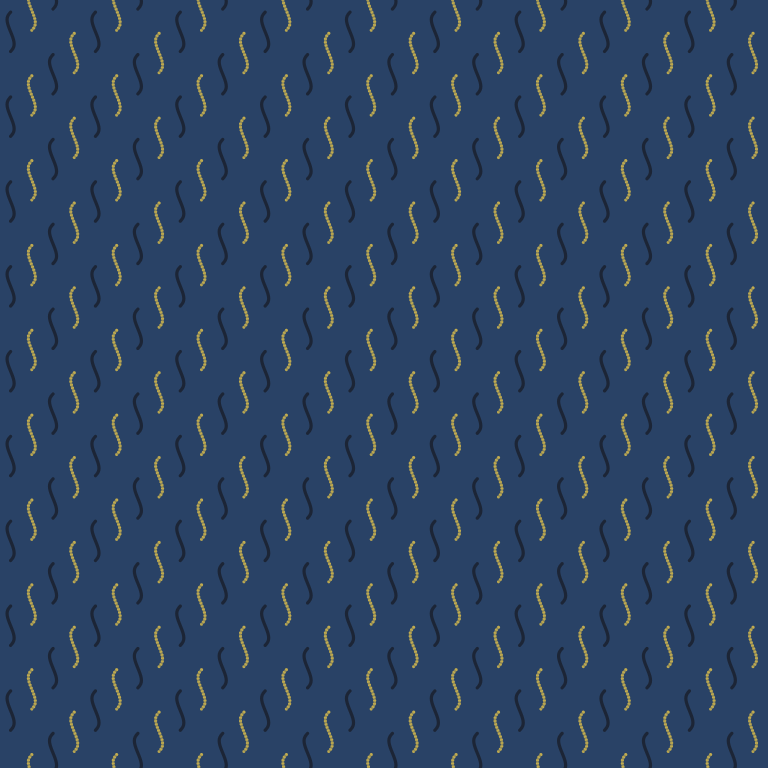
Reproduce this pattern procedurally as a Shadertoy shader.

```glsl
const float PITCH = 0.05524;          // column spacing; rows repeat every two pitches
const vec2 GOLD_ORIGIN = vec2(0.75, 0.25);
const vec2 DARK_ORIGIN = vec2(0.25, 0.75);
const float STRAND_LENGTH = 0.0512;
const float SWAY = 0.0046;            // sideways amplitude of the S curve
const float END_SKEW = 0.06;          // pushes the bends toward the tips
const float DARK_RADIUS = 0.0021;
const float GOLD_RADIUS = 0.0018;
const float BEAD_PERIOD = 0.0043;     // twist spacing along the gold thread
const float BEAD_DEPTH = 0.32;
const float BEAD_BULGE = 0.00025;
const vec3 GROUND = vec3(0.160, 0.260, 0.400);
const vec3 DARK = vec3(0.110, 0.145, 0.210);
const vec3 GOLD = vec3(0.760, 0.675, 0.310);
const int SEGMENTS = 20;
const float TAU = 6.2831853;

// Position relative to the strand in the nearest column, stepped one pitch per column
vec2 latticeLocal(vec2 p, vec2 origin) {
    vec2 q = p / PITCH - origin;
    float column = floor(q.x + 0.5);
    q -= column;
    q.y -= 2.0 * floor(q.y * 0.5 + 0.5);
    return q * PITCH;
}

// S curve, s from -0.5 to 0.5
vec2 curvePoint(float s) {
    float wave = sin(TAU * s);
    return vec2(SWAY * wave, STRAND_LENGTH * (s + END_SKEW * wave));
}

// x: distance to the curve, y: arc length at the closest point
vec2 strandDistance(vec2 p) {
    vec2 nearest = vec2(1.0, 0.0);
    vec2 a = curvePoint(-0.5);
    float arc = 0.0;
    for (int i = 1; i <= SEGMENTS; i++) {
        vec2 b = curvePoint(float(i) / float(SEGMENTS) - 0.5);
        vec2 edge = b - a;
        float span = length(edge);
        float h = clamp(dot(p - a, edge) / (span * span), 0.0, 1.0);
        float d = length(p - a - edge * h);
        if (d < nearest.x) nearest = vec2(d, arc + span * h);
        arc += span;
        a = b;
    }
    return nearest;
}

float coverage(float d, float radius, float pixel) {
    return clamp(0.5 + (radius - d) / pixel, 0.0, 1.0);
}

void mainImage(out vec4 fragColor, in vec2 fragCoord) {
    float pixel = 1.0 / iResolution.y;
    vec2 p = vec2(fragCoord.x, iResolution.y - fragCoord.y) * pixel;

    // Smooth dark strands
    vec2 dark = strandDistance(latticeLocal(p, DARK_ORIGIN));
    vec3 color = mix(GROUND, DARK, coverage(dark.x, DARK_RADIUS, pixel));

    // Twisted gold strands
    vec2 gold = strandDistance(latticeLocal(p, GOLD_ORIGIN));
    float bead = cos(TAU * gold.y / BEAD_PERIOD);
    float thread = coverage(gold.x, GOLD_RADIUS + BEAD_BULGE * bead, pixel);
    thread *= 1.0 - BEAD_DEPTH * (0.5 - 0.5 * bead);
    color = mix(color, GOLD, thread);

    fragColor = vec4(color, 1.0);
}
```
